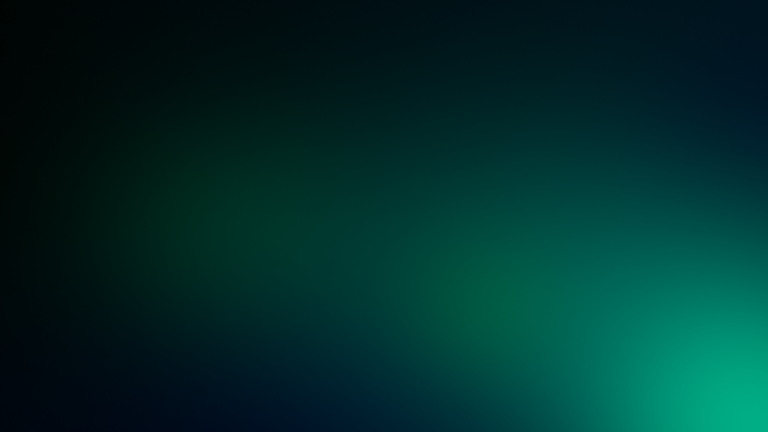
This background is drawn by a Shadertoy shader. Its source:

```glsl
// Dark aurora backdrop: soft green and teal glows rising from the lower right.

const vec2 CANVAS = vec2(16.0 / 9.0, 1.0);
const float GRAIN_ROWS = 288.0;
const float GRAIN_STRENGTH = 0.004;

// Corner colours of the dark base
const vec3 BLACK_GREEN = vec3(0.0, 0.018, 0.016);
const vec3 INK_BLUE    = vec3(0.0, 0.026, 0.048);
const vec3 NIGHT_BLUE  = vec3(0.0, 0.070, 0.112);

// Light added by each glow; the shades remove green
const vec3 TEAL    = vec3(0.0, 0.240, 0.185);
const vec3 FOREST  = vec3(0.0, 0.100, 0.050);
const vec3 EMERALD = vec3(0.0, 0.545, 0.355);
const vec3 LEAF    = vec3(0.0, 0.050, -0.020);
const vec3 NAVY    = vec3(0.0, -0.030, 0.030);
const vec3 DUSK    = vec3(0.0, -0.030, 0.0);

// Elliptical Gaussian falloff: 1 at the centre, fading over the radii
float glow(vec2 p, vec2 center, vec2 radii) {
    vec2 d = (p - center) / radii;
    return exp(-dot(d, d));
}

// Random value in 0..1 for a cell
float hash(vec2 cell) {
    vec3 q = fract(cell.xyx * 0.1031);
    q += dot(q, q.yzx + 33.33);
    return fract((q.x + q.y) * q.z);
}

// Dark gradient, nearly black on the left and blue on the right
vec3 nightBase(vec2 uv) {
    vec3 left = mix(INK_BLUE, BLACK_GREEN, smoothstep(0.0, 0.6, uv.y));
    return mix(left, NIGHT_BLUE, uv.x);
}

void mainImage(out vec4 fragColor, in vec2 fragCoord) {
    vec2 uv = fragCoord / iResolution.xy;
    vec2 p = uv * CANVAS;

    vec3 color = nightBase(uv);

    // Wide veils
    color += TEAL * glow(p, vec2(1.26, 0.34), vec2(0.64, 0.42));
    color += FOREST * glow(p, vec2(0.51, 0.48), vec2(0.34, 0.27));

    // Bright corner and the greener patch beside it
    color += EMERALD * glow(p, vec2(1.77, -0.02), vec2(0.42, 0.38));
    color += LEAF * glow(p, vec2(1.12, 0.28), vec2(0.20, 0.18));

    // Blue shades along the lower left and at the upper right
    color += NAVY * glow(p, vec2(0.75, -0.02), vec2(0.55, 0.28));
    color += DUSK * glow(p, vec2(1.75, 0.72), vec2(0.30, 0.20));

    // Faint grain in green and blue breaks up the bands
    float grain = hash(floor(p * GRAIN_ROWS)) - 0.5;
    color += vec3(0.0, 1.0, 1.0) * grain * GRAIN_STRENGTH;

    fragColor = vec4(clamp(color, 0.0, 1.0), 1.0);
}
```
